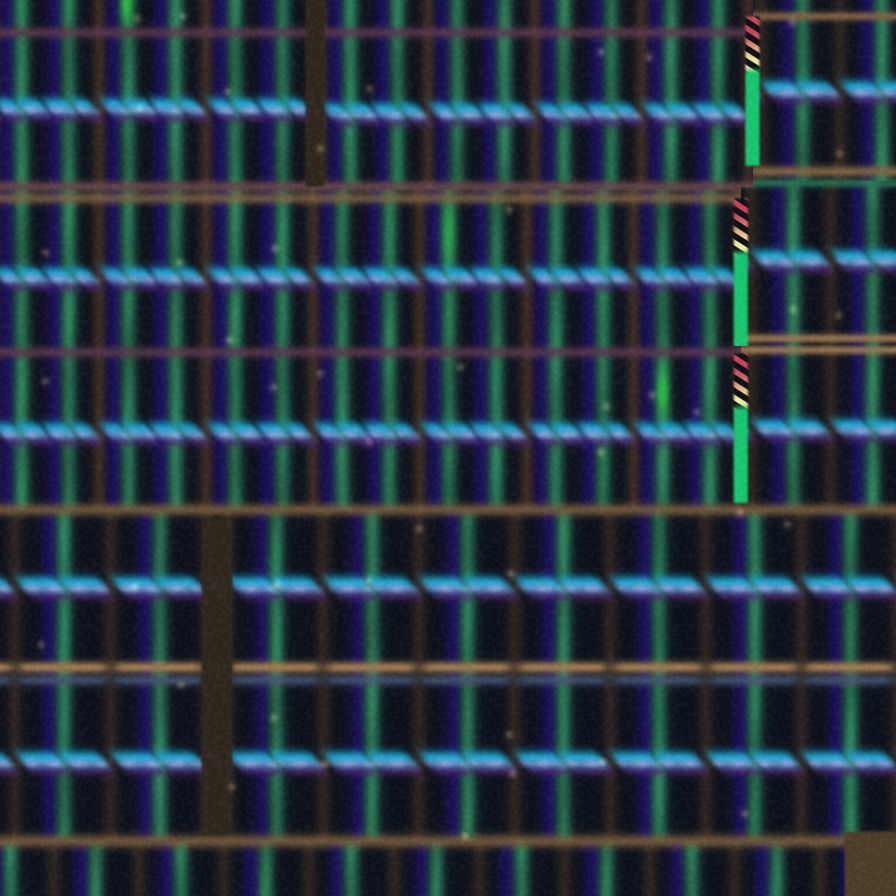
Give the GLSL for this pattern, as a Shadertoy shader.

```glsl
// Microscope-like view of a chip: tiled cells of green wires, cyan dashed buses and tan rails.

const float SPAN = 768.0;         // design units across the canvas, y pointing down
const float SPLIT_Y = 437.0;      // upper cells meet lower cells
const float STRIP_Y = 721.0;      // lower cells meet the bottom strip
const float GAP_UPPER = 270.0;    // wide post in the top row
const float GAP_LOWER = 186.0;    // wide post in the lower cells
const float GRAIN = 0.05;
const float WEAR = 0.16;

const vec3 CELL   = vec3(0.04, 0.055, 0.095);
const vec3 INDIGO = vec3(0.09, 0.04, 0.36);
const vec3 GREEN  = vec3(0.15, 0.45, 0.31);
const vec3 VIVID  = vec3(0.08, 0.76, 0.42);
const vec3 POST   = vec3(0.24, 0.17, 0.12);
const vec3 TAN    = vec3(0.49, 0.38, 0.25);
const vec3 MAUVE  = vec3(0.34, 0.21, 0.29);
const vec3 SLATE  = vec3(0.27, 0.32, 0.44);
const vec3 CYAN   = vec3(0.09, 0.62, 0.78);
const vec3 LILAC  = vec3(0.62, 0.66, 0.88);
const vec3 PURPLE = vec3(0.29, 0.12, 0.42);
const vec3 RED    = vec3(0.78, 0.25, 0.32);
const vec3 CREAM  = vec3(0.92, 0.90, 0.58);

struct Zone { float pitch, phase, wireA, wireB, dashes, bus; };

// Soft line profile, distance to a repeated line, and a soft interval
float line(float d, float w) { d /= w; return exp(-d * d); }
float repeatDist(float x, float phase, float pitch) {
    return mod(x - phase + 0.5 * pitch, pitch) - 0.5 * pitch;
}
float span(float x, float a, float b) {
    return smoothstep(a - 2.0, a + 2.0, x) * (1.0 - smoothstep(b - 2.0, b + 2.0, x));
}

vec2 hash2(vec2 p) {
    return fract(sin(vec2(dot(p, vec2(127.1, 311.7)), dot(p, vec2(269.5, 183.3)))) * 4375.85);
}

// Cellular noise: distance to the nearest point, and its random value
vec2 cellular(vec2 p) {
    vec2 best = vec2(9.0, 0.0);
    for (int j = -1; j <= 1; j++)
    for (int i = -1; i <= 1; i++) {
        vec2 cell = floor(p) + vec2(i, j), h = hash2(cell);
        float d = length(cell + h - p);
        if (d < best.x) best = vec2(d, h.x);
    }
    return best;
}

// Layered sines for uneven brightness
float unevenness(vec2 p) {
    return sin(p.x * 0.043 + 2.0 * sin(p.y * 0.021)) * 0.6 + sin(p.y * 0.071 + p.x * 0.13) * 0.4;
}

Zone zoneAt(vec2 p, bool right) {
    if (p.y > STRIP_Y) return Zone(73.0, 46.0, 36.0, 36.0, 2.0, 2000.0);
    if (p.y > SPLIT_Y)
        return Zone(82.0, p.x < GAP_LOWER ? 13.0 : 31.0, 42.0, 42.0, 2.0, p.y < 577.0 ? 502.0 : 652.0);
    if (right)
        return Zone(68.0, p.y < 155.0 ? 720.0 : 712.0, 36.0, 36.0, 2.0,
                    77.0 + 145.0 * min(floor(p.y / 149.0), 2.0));
    bool shifted = p.y < 162.0 && p.x > GAP_UPPER;
    float bus = p.y < 165.0 ? (shifted ? 96.0 : 92.0) : p.y < 302.0 ? 237.0 : 370.0;
    return Zone(91.6, shifted ? 1.0 : -6.0, 24.5, 65.0, 4.0, bus);
}

vec3 drawWire(vec3 c, float d, float gain) {
    c = mix(c, INDIGO, 0.9 * line(d + 12.0, 7.5));
    return mix(c, GREEN * gain, 0.95 * line(d, 7.0));
}

vec3 drawBus(vec3 c, vec2 p, Zone z) {
    float y = p.y - z.bus, x = p.x - 0.7 * y;
    float dash = 1.0 - 0.85 * line(repeatDist(x, z.phase, z.pitch), 7.0);
    dash *= 1.0 - 0.5 * line(repeatDist(x, z.phase, z.pitch / z.dashes), 4.0);
    c = mix(c, PURPLE, 0.7 * dash * line(y - 8.0, 5.0));
    c = mix(c, CYAN, dash * line(y + 2.0, 6.5));
    return mix(c, LILAC, 0.75 * dash * line(y - 2.5, 4.0) * (0.8 + 0.2 * sin(p.x * 0.3)));
}

vec3 drawRails(vec3 c, vec2 p, float right, float post) {
    float y = p.y, left = (1.0 - right) * step(y, SPLIT_Y), solid = 1.0 - 0.6 * post;
    c = mix(c, MAUVE, 0.8 * left * (line(y - 28.0, 5.0) + line(y - 302.0, 5.0)));
    c = mix(c, mix(MAUVE, TAN, 0.35), 0.85 * left * line(y - 160.0, 5.0));
    c = mix(c, TAN, 0.75 * left * line(y - 170.0, 5.0));
    c = mix(c, TAN, 0.9 * right * max(line(y - 14.0, 4.0), line(y - 147.0, 5.0)));
    c = mix(c, GREEN, 0.8 * right * line(y - 157.0, 4.0));
    c = mix(c, TAN * 1.2, 0.9 * right * max(line(y - 290.0, 4.0), line(y - 300.0, 4.0)));
    c = mix(c, TAN * 0.9, 0.85 * max(line(y - SPLIT_Y, 5.5), line(y - STRIP_Y, 6.0)));
    c = mix(c, SLATE, 0.8 * solid * line(y - 583.0, 5.0));
    return mix(c, TAN * 1.2, solid * line(y - 572.0, 5.0));
}

// Vertical divider: striped head and bright green tail in each row
vec3 drawDivider(vec3 c, vec2 p, float x) {
    float t = p.y - (p.y < 160.0 ? 14.0 : p.y < 297.0 ? 170.0 : 303.0);
    float stripe = smoothstep(-0.3, 0.5, sin(t * 0.55 - p.x * 0.35));
    vec3 head = mix(CELL, mix(RED, CREAM, smoothstep(12.0, 40.0, t)), stripe);
    vec3 tint = mix(head, VIVID, smoothstep(42.0, 50.0, t));
    return mix(c, tint, span(t, 0.0, 128.0) * span(p.x, x - 6.0, x + 6.0) * step(p.y, SPLIT_Y));
}

void mainImage(out vec4 fragColor, in vec2 fragCoord) {
    vec2 p = fragCoord / iResolution.xy * SPAN;
    p.y = SPAN - p.y;
    float dividerX = p.y < 160.0 ? 645.0 : 635.0;
    bool isRight = p.x > dividerX && p.y < SPLIT_Y;
    Zone z = zoneAt(p, isRight);
    float gain = 1.0 + WEAR * unevenness(p);

    // Cells, posts and wires
    float post = line(repeatDist(p.x, z.phase, z.pitch), 6.5);
    vec3 c = mix(CELL, POST, post * (p.y > SPLIT_Y || isRight ? 0.6 : 0.9));
    c = drawWire(c, repeatDist(p.x, z.phase + z.wireA, z.pitch), gain);
    if (z.wireB != z.wireA) c = drawWire(c, repeatDist(p.x, z.phase + z.wireB, z.pitch), gain);
    float streak = line(p.x - 568.0, 5.0) * line(p.y - 336.0, 20.0)
                 + line(p.x - 108.0, 5.0) * line(p.y - 4.0, 16.0)
                 + 0.5 * line(p.x - 384.0, 6.0) * line(p.y - 198.0, 26.0);
    c = mix(c, vec3(0.15, 0.78, 0.25), 0.8 * streak);

    // Horizontal layers, then wide posts and corner pad
    c = drawBus(c, p, z);
    c = drawRails(c, p, isRight ? 1.0 : 0.0, post);
    float wide = span(p.x, GAP_LOWER - 13.0, GAP_LOWER + 13.0) * span(p.y, 444.0, 716.0);
    wide = max(wide, span(p.x, GAP_UPPER - 8.0, GAP_UPPER + 8.0) * span(p.y, -9.0, 160.0));
    c = mix(c, vec3(0.17, 0.14, 0.10), 0.95 * wide);
    c = mix(c, TAN * 0.6, span(p.x, 724.0, 780.0) * span(p.y, 713.0, 780.0));
    c = drawDivider(c, p, dividerX);

    // Dust specks and grain
    vec2 dust = cellular(p / 40.0);
    c += 0.22 * step(0.86, dust.y) * line(dust.x, 0.09) * vec3(1.0, 0.85, 0.6);
    c += GRAIN * (cellular(p / 4.0).x - 0.35) + 0.012;
    fragColor = vec4(clamp(c, 0.0, 1.0), 1.0);
}
```
